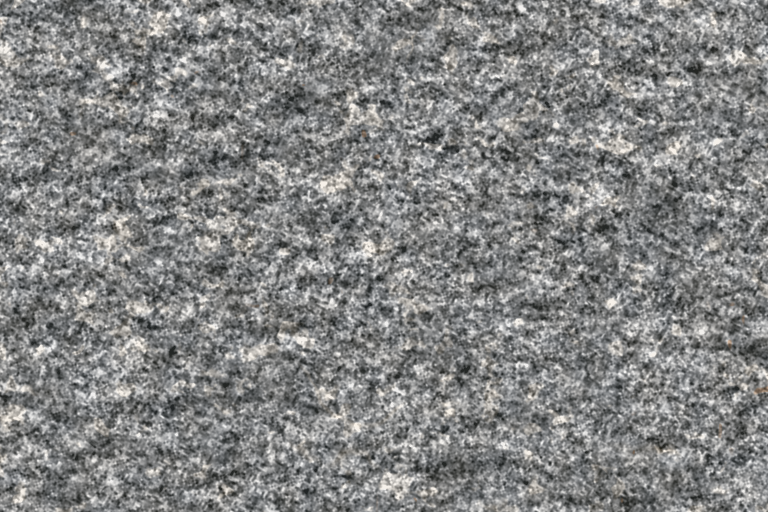
Give the GLSL for this texture, as a Shadertoy shader.

```glsl
// Rough grey granite: lit relief, fine mineral grain, pale warm chips and faint veins.

const vec3 SHADOW = vec3(0.09, 0.10, 0.09);
const vec3 STONE = vec3(0.499, 0.502, 0.502);
const vec3 PALE = vec3(0.95, 0.943, 0.932);
const vec3 WARM_TINT = vec3(0.032, 0.006, -0.030);
const vec3 RUST = vec3(0.56, 0.38, 0.23);

float hash(vec2 cell) {
    vec3 q = fract(vec3(cell.xyx) * 0.1031);
    q += dot(q, q.yzx + 33.33);
    return fract((q.x + q.y) * q.z);
}

vec2 rotate(vec2 p, float angle) {
    float c = cos(angle), s = sin(angle);
    return vec2(c * p.x - s * p.y, s * p.x + c * p.y);
}

// Smooth value noise, centred on zero
float noise(vec2 p) {
    vec2 cell = floor(p), f = fract(p);
    vec2 u = f * f * (3.0 - 2.0 * f);
    float low = mix(hash(cell), hash(cell + vec2(1, 0)), u.x);
    float high = mix(hash(cell + vec2(0, 1)), hash(cell + vec2(1, 1)), u.x);
    return mix(low, high, u.y) - 0.5;
}

// Octaves turned against each other to hide the lattice
float fbm(vec2 p, int octaves, float gain) {
    float sum = 0.0, weight = 1.0;
    for (int i = 0; i < octaves; i++) {
        sum += weight * noise(p);
        p = rotate(p, 0.9) * 2.03 + 17.3;
        weight *= gain;
    }
    return sum;
}

// Shifts a point by noise to make outlines ragged
vec2 ragged(vec2 p, float frequency, float amount) {
    vec2 q = rotate(p, 0.6) * frequency;
    return p + amount * vec2(noise(q), noise(q + 31.0));
}

// Lumps stretched along a gently falling direction
float relief(vec2 p) {
    vec2 q = rotate(p, 0.3) * vec2(0.8, 1.15);
    return fbm(q * 17.0 + 40.0, 4, 0.62);
}

// Difference in height towards the light
float slopeLight(vec2 p, vec2 towardLight) {
    return relief(p) - relief(p + towardLight);
}

// Crystals of three sizes, unevenly spaced
float grain(vec2 p) {
    vec2 q = ragged(p, 110.0, 0.006);
    float tiny = noise(rotate(p, 0.5) * 235.0 + 60.0);
    float fine = noise(rotate(q, 0.2) * 150.0 + 35.0);
    float coarse = noise(rotate(q, 1.2) * 88.0 + 90.0);
    return 0.42 * tiny + 0.44 * fine + 0.26 * coarse;
}

// Thin broken lines along the zero level of a noise field
float veins(vec2 p, float width) {
    float level = abs(fbm(p * 3.2 + 8.0, 3, 0.4));
    float broken = smoothstep(0.14, 0.30, noise(p * 6.5 + 71.0));
    return (1.0 - smoothstep(0.0, width, level)) * broken;
}

void mainImage(out vec4 fragColor, in vec2 fragCoord) {
    vec2 p = fragCoord / iResolution.y;
    vec2 edge = ragged(p, 55.0, 0.010);

    // Light and shade
    float light = slopeLight(edge, vec2(-0.005, 0.012));
    float patches = fbm(rotate(edge, 0.35) * vec2(10.0, 15.0) + 5.0, 3, 0.6);
    float hollow = smoothstep(0.10, 0.38, -patches);
    float tone = 0.505 + 0.43 * light + 0.10 * patches;
    tone += grain(p) * mix(1.0, 0.8, hollow);

    // Pale chips and veins
    float chipField = fbm(edge * 25.0 + 23.0, 3, 0.5) + 0.45 * light;
    float chips = smoothstep(0.28, 0.46, chipField);
    float vein = veins(edge, 0.025);
    tone += 0.12 * chips + 0.10 * vein;

    // Dark pits between crystals
    float pits = smoothstep(0.18, 0.40, noise(rotate(edge, 0.8) * 62.0 + 12.0));
    tone -= 0.13 * pits * smoothstep(0.25, -0.25, light);

    // Stone colours
    tone = clamp(tone, 0.06, 0.97);
    vec3 color = mix(SHADOW, STONE, min(tone / 0.5, 1.0));
    color = mix(color, PALE, clamp((tone - 0.5) / 0.45, 0.0, 1.0));
    float warmth = 0.5 * noise(p * 30.0 + 3.0) + 0.6 * chips + 0.6 * vein - 0.08;
    color += WARM_TINT * warmth;

    // Rare rust specks
    float rust = smoothstep(0.40, 0.47, noise(edge * 42.0 + 55.0))
               * smoothstep(0.20, 0.34, noise(p * 7.0 + 19.0));
    color = mix(color, RUST * (0.5 + tone), 0.45 * rust);

    fragColor = vec4(clamp(color, 0.0, 1.0), 1.0);
}
```
